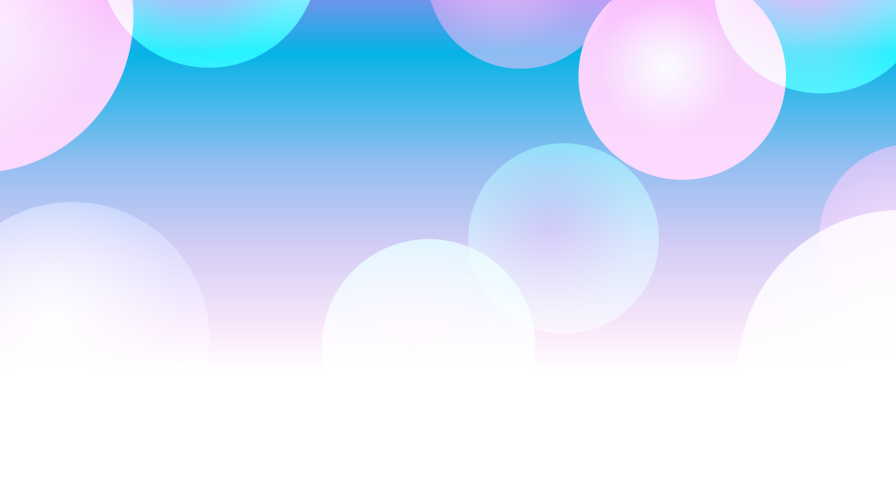
This background is drawn by a WebGL 2 fragment shader. Its source:

```glsl
#version 300 es
precision highp float;

uniform vec2 u_resolution;
out vec4 fragColor;

const vec3 PINK = vec3(0.97, 0.42, 0.90);
const vec3 CYAN = vec3(0.13, 0.83, 1.00);
const vec3 SKY = vec3(0.16, 0.54, 0.70);
const vec3 LILAC = vec3(0.54, 0.11, 0.50);
const vec3 ROSE = vec3(0.78, 0.33, 0.60);
const vec3 ICE = vec3(0.33, 0.80, 1.00);
const vec3 MIST = vec3(0.26, 0.32, 0.80);
const vec3 PEARL = vec3(0.80, 0.76, 1.00);
const vec3 SNOW = vec3(0.98, 0.96, 1.00);

// Vertical sky: violet, blue, lavender, blush, white
vec3 skyGradient(float y) {
    const float heights[6] = float[6](1.0, 0.894, 0.667, 0.499, 0.333, 0.248);
    const vec3 colors[6] = vec3[6](
        vec3(0.43, 0.58, 0.92), vec3(0.02, 0.70, 0.90),
        vec3(0.58, 0.745, 0.945), vec3(0.83, 0.805, 0.96),
        vec3(0.98, 0.91, 0.98), vec3(1.0));
    vec3 color = colors[0];
    for (int i = 1; i < 6; i++) {
        float t = (heights[i - 1] - y) / (heights[i - 1] - heights[i]);
        color = mix(color, colors[i], clamp(t, 0.0, 1.0));
    }
    return color;
}

vec3 screenBlend(vec3 base, vec3 light) {
    return 1.0 - (1.0 - base) * (1.0 - light);
}

// Translucent disc with an off-centre glow; reach is relative to the radius
vec3 bubble(vec3 base, vec2 p, vec2 center, float radius, vec3 rim, vec3 glow, float reach) {
    float edge = 0.75 / u_resolution.y;
    vec2 offset = p - center;
    float mask = 1.0 - smoothstep(-edge, edge, length(offset) - radius);
    vec2 glowOffset = offset / radius - vec2(-0.15, 0.08);
    float glowAmount = clamp(1.0 - length(glowOffset) / reach, 0.0, 1.0);
    return screenBlend(base, mix(rim, glow, glowAmount) * mask);
}

void main() {
    vec2 p = gl_FragCoord.xy / u_resolution.y;
    vec3 color = skyGradient(p.y);

    // Upper bubbles
    color = bubble(color, p, vec2(-0.047, 0.967), 0.317, PINK, SNOW, 1.0);
    color = bubble(color, p, vec2(0.423, 1.085), 0.222, CYAN, LILAC, 1.0);
    color = bubble(color, p, vec2(1.054, 1.050), 0.189, LILAC, ROSE, 0.9);
    color = bubble(color, p, vec2(1.381, 0.846), 0.210, PINK, SNOW, 0.65);
    color = bubble(color, p, vec2(1.662, 1.028), 0.217, CYAN, ROSE, 1.1);

    // Lower bubbles
    color = bubble(color, p, vec2(1.141, 0.517), 0.193, SKY, vec3(0.20, 0.03, 0.35), 0.9);
    color = bubble(color, p, vec2(0.868, 0.300), 0.216, ICE, PEARL, 1.0);
    color = bubble(color, p, vec2(0.147, 0.314), 0.277, MIST, SNOW, 1.0);
    color = bubble(color, p, vec2(1.849, 0.518), 0.191, LILAC, ROSE, 0.9);
    color = bubble(color, p, vec2(1.825, 0.244), 0.331, PEARL, SNOW, 1.0);

    fragColor = vec4(color, 1.0);
}
```
